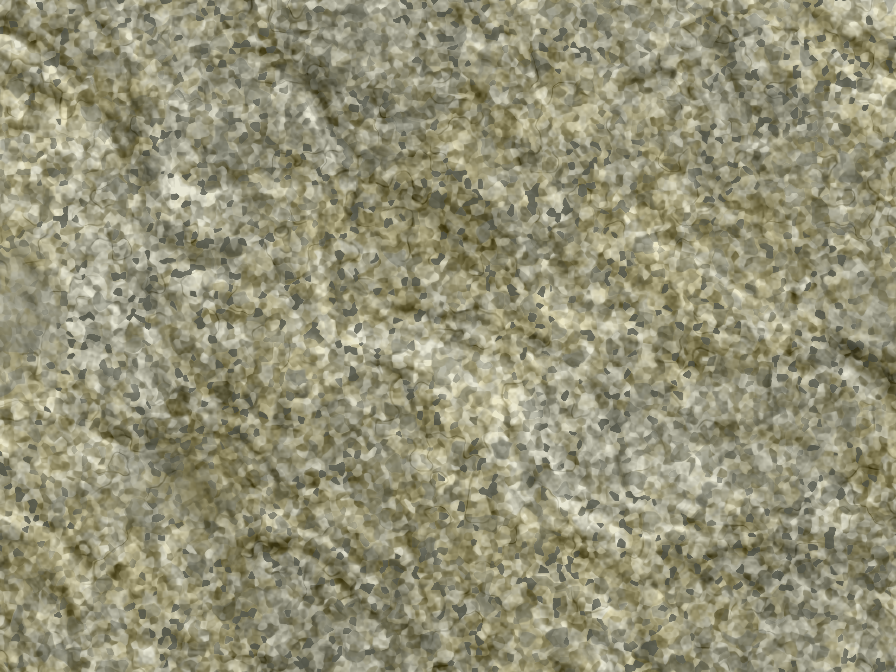
Write a Shadertoy shader that draws this texture.

```glsl
// Rough granite face: diagonal billowed relief lit from the upper right,
// covered with soft-edged mineral grains, dark flecks and fine cracks.
// Tone is summed as one lightness, then tinted from cool grey to ochre.

#define BASE_TONE 0.605
#define RELIEF_GAIN 1.75
#define LIGHT_STEP 0.011
#define COARSE_GRAINS 46.0
#define FINE_GRAINS 105.0
#define COARSE_CONTRAST 0.20
#define FINE_CONTRAST 0.27
#define FLECK_SHARE 0.11
#define CRACK_DEPTH 0.13
#define COOL_TINT vec3(0.004, 0.0, -0.072)
#define WARM_TINT vec3(0.026, 0.0, -0.150)
#define FLECK_COLOR vec3(0.34, 0.35, 0.305)

vec3 hash3(vec2 p) {
    vec3 q = fract(p.xyx * vec3(0.1031, 0.1030, 0.0973));
    q += dot(q, q.yxz + 33.33);
    return fract((q.xxy + q.yzz) * q.zyx);
}

float noise(vec2 p) {
    vec2 i = floor(p), f = fract(p);
    f = f * f * (3.0 - 2.0 * f);
    float low = mix(hash3(i).x, hash3(i + vec2(1, 0)).x, f.x);
    float high = mix(hash3(i + vec2(0, 1)).x, hash3(i + vec2(1, 1)).x, f.x);
    return mix(low, high, f.y);
}

const mat2 TURN = mat2(0.8, 0.6, -0.6, 0.8);

float fbm(vec2 p) {
    float sum = 0.0, amp = 0.5;
    for (int i = 0; i < 4; i++) {
        sum += amp * noise(p);
        p = TURN * p * 2.03 + 17.3;
        amp *= 0.5;
    }
    return sum / 0.9375;
}

// Ridge axis runs down to the right; the noise is stretched along it.
vec2 ridgeSpace(vec2 p) {
    vec2 along = vec2(0.8, -0.6), across = vec2(0.6, 0.8);
    return vec2(dot(p, along) * 3.0, dot(p, across) * 5.5) + 40.0;
}

// Rounded lumps with creased valleys between them.
float height(vec2 p) {
    vec2 q = ridgeSpace(p);
    q += 0.7 * vec2(noise(p * 7.0 + 3.0), noise(p * 7.0 + 61.0));
    float sum = 0.0, amp = 0.5;
    for (int i = 0; i < 5; i++) {
        float n = noise(q);
        sum += amp * mix(n, abs(2.0 * n - 1.0), 0.55);
        q = mat2(0.96, 0.28, -0.28, 0.96) * q * 2.05 + 9.7;
        amp *= 0.52;
    }
    return sum;
}

// Soft Voronoi: xy are blended grain values, z is the fleck coverage.
vec3 grains(vec2 p, float sharpness) {
    vec2 cell = floor(p);
    vec3 sum = vec3(0.0);
    float total = 0.0;
    for (int y = -1; y <= 1; y++)
    for (int x = -1; x <= 1; x++) {
        vec2 id = cell + vec2(x, y);
        vec3 jitter = hash3(id);
        vec3 mineral = hash3(id + 211.7);
        vec2 d = id + 0.1 + 0.8 * jitter.xy - p;
        float weight = exp(-sharpness * dot(d, d));
        sum += weight * vec3(mineral.xy, step(1.0 - FLECK_SHARE, mineral.z));
        total += weight;
    }
    return sum / max(total, 1e-6);
}

void mainImage(out vec4 fragColor, in vec2 fragCoord) {
    vec2 p = fragCoord / iResolution.y;

    // Large relief: slopes facing the light are bright.
    vec2 toLight = normalize(vec2(0.45, 0.9));
    float slope = height(p) - height(p + toLight * LIGHT_STEP);
    float broad = fbm(ridgeSpace(p) * 0.8 + 83.0) - 0.5;

    // Mineral grains with ragged outlines.
    vec2 ragged = 0.012 * vec2(noise(p * 75.0), noise(p * 75.0 + 37.0));
    vec3 coarse = grains((p + ragged) * COARSE_GRAINS, 11.0);
    vec3 fine = grains((p + 0.6 * ragged) * FINE_GRAINS + 50.0, 11.0);
    float grit = noise(p * 210.0 + 5.0) - 0.5;

    // Thin broken cracks between the lumps.
    float seam = abs(noise(p * 38.0 + ragged * 30.0 + 12.0) - 0.5);
    float crack = smoothstep(0.07, 0.0, seam);
    crack *= smoothstep(0.48, 0.72, noise(p * 21.0 + 29.0));

    // Smooth dusty hollows hide part of the grain.
    float dust = smoothstep(0.80, 0.93, noise(p * 3.6 + 14.0));
    float detail = 1.0 - 0.5 * dust;

    float tone = BASE_TONE + RELIEF_GAIN * slope + 0.22 * broad;
    tone += detail * COARSE_CONTRAST * (coarse.x - 0.5);
    tone += detail * FINE_CONTRAST * (fine.x - 0.5);
    tone += detail * 0.12 * grit - CRACK_DEPTH * crack - 0.08 * dust;
    tone = clamp(tone, 0.20, 0.90);

    // Ochre staining gathers in shade, pale faces stay cooler.
    float stain = fbm(p * 6.0 + 71.0) - 0.5;
    float warmth = 0.48 + 1.3 * stain + 0.8 * (coarse.y - 0.5);
    warmth += 0.5 * (fine.y - 0.5) + 1.1 * (0.56 - tone);
    vec3 color = tone + mix(COOL_TINT, WARM_TINT, clamp(warmth, 0.0, 1.0));

    // Dark mica flecks, clustered and partly lit by the relief.
    float cluster = smoothstep(0.25, 0.65, noise(p * 13.0 + 47.0));
    float fleck = smoothstep(0.35, 0.8, fine.z) * mix(0.3, 0.85, cluster);
    fleck = max(fleck, 0.35 * smoothstep(0.4, 0.9, coarse.z));
    color = mix(color, FLECK_COLOR + 0.5 * slope, fleck * detail);

    fragColor = vec4(clamp(color, 0.0, 1.0), 1.0);
}
```
